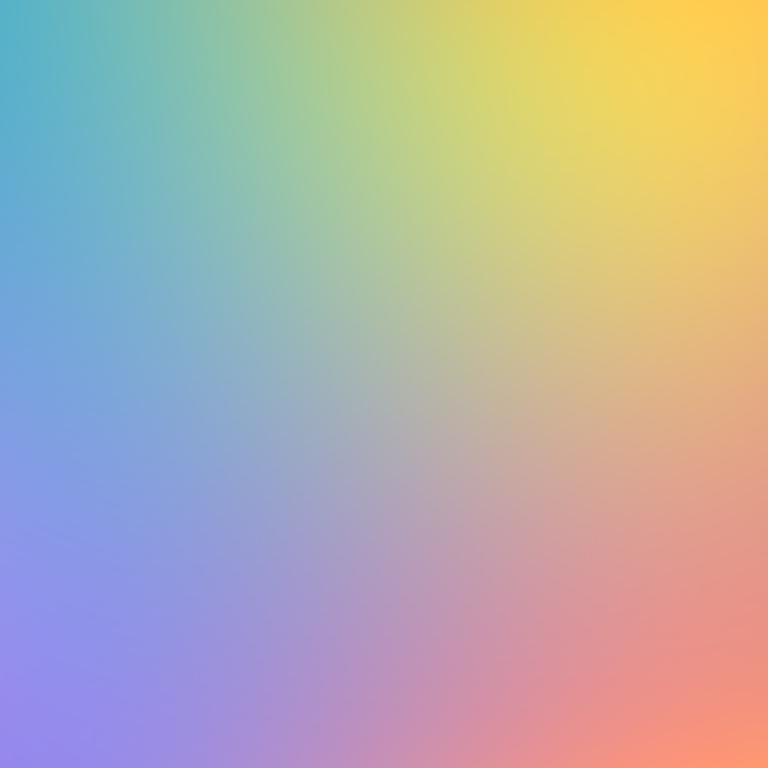
Reproduce this background procedurally as a WebGL 1 fragment shader.

```glsl
precision highp float;
// A soft mesh gradient: teal and gold above, violet and coral below.
// Four rows of four colours, spaced by thirds of the canvas, are joined
// by cubic interpolation in both directions into one smooth patch.

uniform vec2 u_resolution;

// Cubic weights for four evenly spaced knots, with t from 0 to 1
vec4 cubicWeights(float t) {
  float a = 3.0 * t;
  float b = a - 1.0;
  float c = a - 2.0;
  float d = a - 3.0;
  return vec4(-b * c * d / 6.0, a * c * d / 2.0, -a * b * d / 2.0, a * b * c / 6.0);
}

// Weighted sum of four colours
vec3 blend(vec4 w, vec3 c0, vec3 c1, vec3 c2, vec3 c3) {
  return w.x * c0 + w.y * c1 + w.z * c2 + w.w * c3;
}

void main() {
  vec2 uv = gl_FragCoord.xy / u_resolution;
  vec4 across = cubicWeights(uv.x);
  vec4 upward = cubicWeights(uv.y);

  // Violet to coral along the bottom edge
  vec3 bottom = blend(across,
    vec3(0.588, 0.529, 0.925), vec3(0.675, 0.557, 0.824),
    vec3(0.894, 0.569, 0.588), vec3(1.000, 0.596, 0.440));

  // Periwinkle to dusty rose
  vec3 lower = blend(across,
    vec3(0.541, 0.596, 0.910), vec3(0.588, 0.627, 0.816),
    vec3(0.784, 0.639, 0.647), vec3(0.890, 0.608, 0.533));

  // Sky blue to sand
  vec3 upper = blend(across,
    vec3(0.416, 0.659, 0.843), vec3(0.565, 0.737, 0.718),
    vec3(0.808, 0.792, 0.529), vec3(0.925, 0.741, 0.447));

  // Teal to gold along the top edge
  vec3 top = blend(across,
    vec3(0.333, 0.698, 0.784), vec3(0.608, 0.769, 0.608),
    vec3(0.894, 0.812, 0.392), vec3(1.000, 0.784, 0.318));

  vec3 color = blend(upward, bottom, lower, upper, top);
  gl_FragColor = vec4(clamp(color, 0.0, 1.0), 1.0);
}
```
